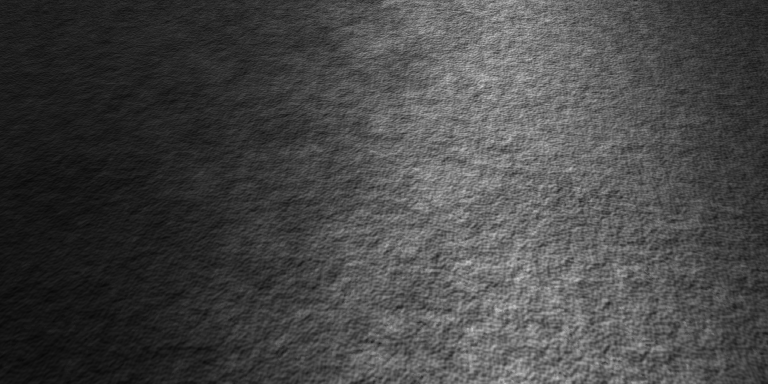
Give the GLSL for this texture, as a WebGL 1 fragment shader.

```glsl
precision highp float;
// Dark rough concrete floor receding under a soft widening beam of light.
uniform vec2 u_resolution;

const float HORIZON = 1.9;          // height of the vanishing line, canvas heights
const float GRAIN_SCALE = 95.0;     // finest relief cells per ground unit
const float RELIEF_GAIN = 0.62;
const float MOTTLE_GAIN = 0.34;
const float CRUST_GAIN = 0.30;
const float BEAM_LEVEL = 0.31;
const vec2 BEAM_CENTER = vec2(1.36, 1.27);   // x at the bottom and top
const vec2 BEAM_LEFT = vec2(0.43, 0.22);     // falloff at the bottom and top
const vec2 BEAM_RIGHT = vec2(0.46, 0.24);
const vec2 LIGHT_STEP = vec2(-0.22, 0.42);   // relief light offset in cells
const vec2 WORN_PATCH = vec2(1.50, 0.43);

vec2 hashGradient(vec2 cell) {
  vec3 h = fract(cell.xyx * vec3(0.1031, 0.1030, 0.0973));
  h += dot(h, h.yzx + 33.33);
  float angle = 6.2832 * fract((h.x + h.y) * h.z);
  return vec2(cos(angle), sin(angle));
}

float gradientNoise(vec2 p) {
  vec2 i = floor(p);
  vec2 f = fract(p);
  vec2 u = f * f * f * (f * (f * 6.0 - 15.0) + 10.0);
  float a = dot(hashGradient(i), f);
  float b = dot(hashGradient(i + vec2(1.0, 0.0)), f - vec2(1.0, 0.0));
  float c = dot(hashGradient(i + vec2(0.0, 1.0)), f - vec2(0.0, 1.0));
  float d = dot(hashGradient(i + 1.0), f - 1.0);
  return mix(mix(a, b, u.x), mix(c, d, u.x), u.y);
}

float fbm(vec2 p) {
  float sum = 0.0;
  float amp = 0.6;
  for (int i = 0; i < 4; i++) {
    sum += amp * gradientNoise(p);
    p = mat2(1.6, 1.2, -1.2, 1.6) * p + 17.3;
    amp *= 0.6;
  }
  return sum;
}

// Slope of the surface toward the light, fading octaves finer than a pixel.
float relief(vec2 ground, float pixel) {
  float sum = 0.0;
  float freq = GRAIN_SCALE;
  float amp = 0.75;
  for (int i = 0; i < 4; i++) {
    vec2 p = ground * freq + 41.7 * float(i);
    float visible = smoothstep(0.6, 2.2, 1.0 / (freq * pixel));
    sum += amp * visible * (gradientNoise(p) - gradientNoise(p + LIGHT_STEP));
    freq *= 0.56;
    amp *= 0.78;
  }
  return sum;
}

float beam(vec2 p) {
  float side = p.x - mix(BEAM_CENTER.x, BEAM_CENTER.y, p.y);
  float spread = pow(p.y, 1.5);
  vec2 falloff = side < 0.0 ? BEAM_LEFT : BEAM_RIGHT;
  float t = side / mix(falloff.x, falloff.y, spread);
  return exp(-0.5 * t * t);
}

float ambient(vec2 p) {
  float base = mix(0.075, 0.155, smoothstep(0.0, 1.1, p.x));
  float topHaze = 0.045 * smoothstep(0.3, 1.0, p.y);
  float rightEdge = 0.035 * smoothstep(1.6, 2.0, p.x);
  return base + topHaze - rightEdge;
}

void main() {
  vec2 p = gl_FragCoord.xy / u_resolution.y;
  p.x *= 2.0 * u_resolution.y / u_resolution.x;

  // Project onto the floor; detail shrinks toward the top
  float depth = HORIZON - p.y;
  vec2 ground = vec2((p.x - 1.0) * HORIZON / depth, HORIZON * HORIZON / depth);
  float pixel = HORIZON / (depth * u_resolution.y);

  // Stains wobble the beam border and vary the tone
  float stain = fbm(ground * 3.2 + 5.1);
  float mottle = fbm(ground * 11.0 + 23.7);
  vec2 lit = p + vec2(0.16 * stain, 0.0);
  float light = ambient(p) + BEAM_LEVEL * beam(lit);
  vec2 patchOffset = (p - WORN_PATCH) / vec2(0.13, 0.10);
  float worn = exp(-dot(patchOffset, patchOffset)) * (0.6 + mottle);
  float tone = 1.0 + MOTTLE_GAIN * (0.7 * stain + mottle) - 0.22 * worn;

  // Flaked crust comes in patches, stronger near the viewer
  float crust = fbm(ground * 30.0 + 71.0);
  float flakes = smoothstep(0.12, 0.32, crust) - smoothstep(0.10, 0.34, -crust);
  float flakeMask = smoothstep(-0.2, 0.35, mottle) * (1.0 - 0.6 * p.y);
  tone += CRUST_GAIN * flakes * flakeMask;
  tone += RELIEF_GAIN * relief(ground, pixel) * (1.0 - 0.25 * p.y);

  float gray = clamp(light * tone, 0.025, 0.85);
  gl_FragColor = vec4(vec3(gray), 1.0);
}
```
